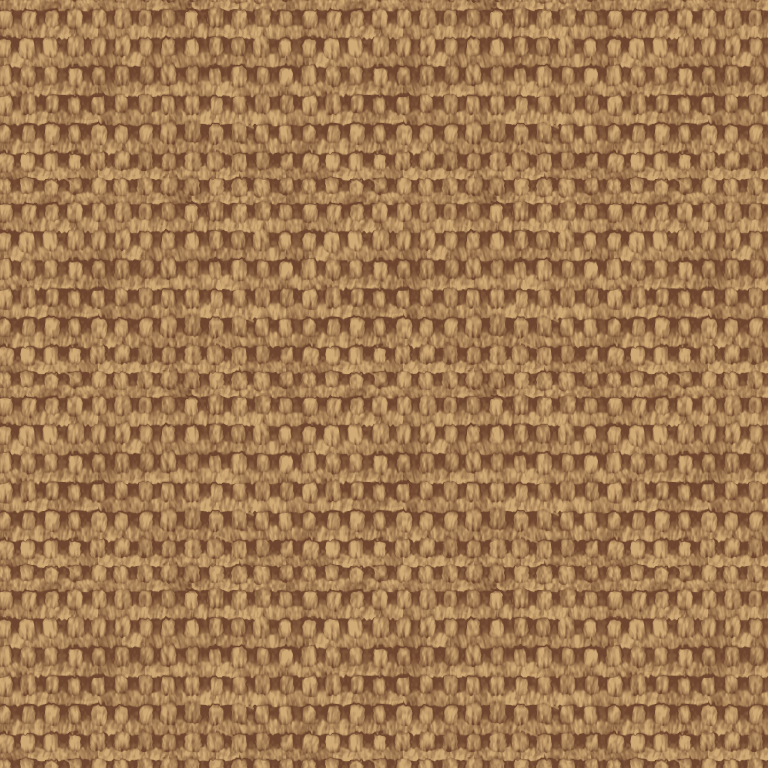
Write a WebGL 2 fragment shader that draws this texture.

```glsl
#version 300 es
precision highp float;

uniform vec2 u_resolution;
out vec4 outColor;

#define TILE vec2(13.0, 7.0)        // knots in one repeat of the cloth
#define REPEATS vec2(2.518, 3.967)  // repeats across and down the canvas
#define PHASE vec2(0.19, 0.022)     // offset of the first knot
#define KNOT vec2(0.31, 0.34)       // half size of a raised knot
#define BAND 0.22                   // half height of a cross band
#define FIBRE 0.95                  // contrast of the yarn fibres
#define HAIRS 4                     // loose hairs in one repeat
#define SHADE vec3(0.43, 0.27, 0.18)
#define MIDDLE vec3(0.62, 0.47, 0.315)
#define LIGHT vec3(0.82, 0.67, 0.46)

const float TAU = 6.2831853;

float hash(vec2 p) {
  return fract(sin(dot(p, vec2(127.1, 311.7))) * 43758.5453);
}

// Value noise that wraps after a whole number of lattice steps
float noise(vec2 p, vec2 period) {
  vec2 i = floor(p), f = fract(p);
  f = f * f * (3.0 - 2.0 * f);
  vec2 a = mod(i, period), b = mod(i + 1.0, period);
  return mix(mix(hash(a), hash(vec2(b.x, a.y)), f.x),
             mix(hash(vec2(a.x, b.y)), hash(b), f.x), f.y);
}

// Knot coordinates, y downwards; the last two rows of a repeat sit closer
vec2 weaveCoords(vec2 uv) {
  float y = (1.0 - uv.y - PHASE.y) * REPEATS.y;
  float s = fract(y);
  float row = max(s * 6.71, 5.0 + (s - 0.745) * 7.84);
  return vec2(uv.x * REPEATS.x * TILE.x - PHASE.x, floor(y) * TILE.y + row);
}

// Fine strands that fan out from the middle of a yarn
float strands(vec2 f, float seed, float slant) {
  vec2 q = vec2(f.x * (1.0 + 0.5 * f.y) + slant * f.y, f.y);
  float coarse = noise(q * vec2(8.0, 2.2) + seed * 61.0, vec2(512.0));
  float fine = noise(q * vec2(14.0, 6.0) + seed * 97.0, vec2(512.0));
  return mix(coarse, fine, 0.45) - 0.5;
}

// Coverage of the few thin hairs lying on the cloth
float looseHairs(vec2 p, float soft) {
  float cover = 0.0;
  for (int i = 0; i < HAIRS; i++) {
    float k = float(i) + 1.0;
    vec2 start = vec2(hash(vec2(k, 3.0)), hash(vec2(k, 8.0))) * TILE;
    vec2 d = mod(p - start + 0.5 * TILE, TILE) - 0.5 * TILE;
    vec2 along = vec2(0.65, 0.2 + 0.35 * hash(vec2(k, 5.0)));
    float t = clamp(dot(d, along) / dot(along, along), 0.0, 1.0);
    cover = max(cover, 1.0 - smoothstep(0.01, 0.03 + soft, length(d - along * t)));
  }
  return cover;
}

void main() {
  vec2 uv = gl_FragCoord.xy / u_resolution.y;
  vec2 p = weaveCoords(uv);
  float pixel = REPEATS.x * TILE.x / u_resolution.y;
  float soft = max(0.04, 0.6 * pixel);

  // Knots sit on whole numbers, band lumps halfway between them
  vec2 knotId = mod(floor(p + 0.5), TILE);
  vec2 f = fract(p + 0.5) - 0.5;
  vec2 lumpId = mod(floor(p), TILE);
  vec2 g = fract(p) - 0.5;
  float knotSeed = hash(knotId + 1.0);
  float lumpSeed = hash(lumpId + 31.0);
  float grain = noise(p * vec2(9.0, 8.0), TILE * vec2(9.0, 8.0)) - 0.5;
  float drift = noise(p * vec2(1.0, 2.0), TILE * vec2(1.0, 2.0)) - 0.5;

  // Long dark gap, deepest right under the band above
  float tone = 0.05 + 0.26 * smoothstep(-0.1, 0.3, f.y) + 0.25 * grain + 0.14 * drift;

  // Cross band: soft frayed top, crisp lower lip
  float scallop = cos(TAU * g.x);
  float reach = BAND + 0.02 * scallop + 0.10 * grain + 0.10 * drift;
  float band = smoothstep(-reach - 0.08, -reach + 0.06, g.y)
    * (1.0 - smoothstep(reach - soft, reach + soft, g.y));
  float lip = smoothstep(0.10, 0.02, abs(g.y - reach + 0.06)) * smoothstep(0.5, 0.9, lumpSeed);
  float bandTone = 0.67 + 0.05 * scallop - 2.0 * g.y * g.y + 0.22 * lip
    + FIBRE * strands(g, lumpSeed, 0.6 * (lumpSeed - 0.5))
    + 0.30 * grain + 0.18 * (lumpSeed - 0.5) + 0.2 * drift;
  tone = mix(tone, bandTone, band);

  // Raised knot hanging a little low, shadowed on its outline
  vec2 jitter = vec2(hash(knotId + 7.0), hash(knotId + 17.0)) - 0.5;
  vec2 k = f - vec2(0.0, 0.05) - jitter * vec2(0.10, 0.10);
  vec2 size = KNOT * (1.0 + vec2(0.30, 0.20) * (knotSeed - 0.5));
  vec2 e = abs(k) / size;
  float radius = pow(pow(e.x, 3.5) + pow(e.y, 3.5), 1.0 / 3.5);
  float d = (radius - 1.0) * size.x + 0.09 * grain;
  tone -= 0.20 * (1.0 - smoothstep(0.0, 0.14, d)) * smoothstep(0.45, 0.2, f.y);

  // Two plies meet in a crease along the middle of the knot
  float bend = k.x - 0.08 * jitter.y - 0.12 * jitter.x * k.y;
  float crease = exp(-bend * bend * 320.0) * smoothstep(-0.3, 0.3, k.y);
  float knotTone = 0.88 - 0.46 * pow(min(radius, 1.0), 3.0) - 0.30 * k.y
    - 0.40 * crease * (0.3 + knotSeed)
    + FIBRE * strands(k, knotSeed, 0.5 * jitter.x)
    + 0.18 * grain + 0.2 * jitter.y + 0.15 * drift;
  tone = mix(tone, knotTone, 1.0 - smoothstep(-soft, soft, d));

  // Row to row fading and stray hairs
  tone += 0.10 * (hash(vec2(knotId.y, 43.0)) - 0.5) * cos(TAU * 0.5 * f.y);
  tone = mix(tone, 0.9, 0.6 * looseHairs(p, pixel));

  tone = clamp(tone, 0.0, 1.0);
  vec3 color = mix(SHADE, MIDDLE, min(tone * 2.0, 1.0));
  color = mix(color, LIGHT, max(tone * 2.0 - 1.0, 0.0));
  outColor = vec4(color, 1.0);
}
```
